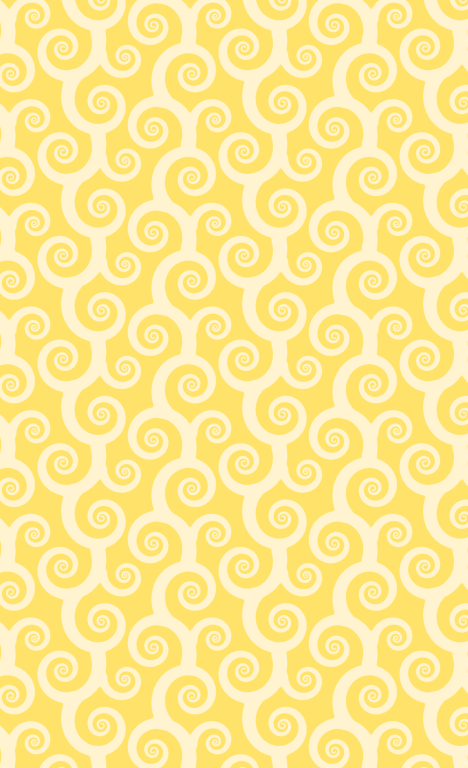
Reproduce this pattern procedurally as a WebGL 2 fragment shader.

```glsl
#version 300 es
precision highp float;
// Cream scrolling vines on yellow: upright stems of curling tendrils, every second stem upside down.
// Each curl is a tapering logarithmic spiral, wrapped onto a grid of tiles; curls of one stem
// are joined with a smooth union. Lengths are in tile heights.

uniform vec2 u_resolution;
out vec4 fragColor;

const float TAU = 6.2831853;
const float ROWS = 7.408;              // tiles over the canvas height
const vec2 TILE = vec2(1.746, 1.0);
const float TIGHTNESS = 0.1693;        // shrink rate of a curl per radian
const float FILLET = 0.03;
const vec3 YELLOW = vec3(1.0, 0.888, 0.415);
const vec3 CREAM = vec3(1.0, 0.958, 0.812);

// Offset from the nearest repeat of a centre
vec2 wrapTile(vec2 p, vec2 centre) {
  vec2 q = (p - centre) / TILE;
  return (q - floor(q + 0.5)) * TILE;
}

float smoothUnion(float a, float b, float k) {
  float h = max(k - abs(a - b), 0.0) / k;
  return min(a, b) - 0.25 * h * h * k;
}

float halfWidth(float radius) {
  return 0.19 * radius + 0.003;
}

// Signed distance to a curl that runs inward from the left, through the bottom;
// size is its radius at the left, start the angle where its rounded tail begins
float curl(vec2 p, float size, float start) {
  float r = max(length(p), 1e-4);
  float t = start + mod(atan(-p.y, -p.x) - start, TAU);
  float turn = floor((log(size / r) / TIGHTNESS - t) / TAU + 0.5);
  float radius = size * exp(-TIGHTNESS * (t + TAU * clamp(turn, 0.0, 2.0)));
  float band = abs(r - radius) - halfWidth(radius);

  float tailRadius = size * exp(-TIGHTNESS * start);
  vec2 tail = -tailRadius * vec2(cos(start), sin(start));
  return min(band, length(p - tail) - halfWidth(tailRadius));
}

// One stem: a large curl, an opposed medium curl and a small side shoot
float stem(vec2 p) {
  vec2 medium = wrapTile(p, vec2(-0.373, -0.469));
  float d = curl(wrapTile(p, vec2(0.0)), 0.3215, -0.73);
  d = smoothUnion(d, curl(medium * vec2(-1.0, 1.0), 0.343, -0.40), FILLET);
  return smoothUnion(d, curl(wrapTile(p, vec2(0.225, -0.556)), 0.2135, -0.10), FILLET);
}

void main() {
  float pixel = ROWS / u_resolution.y;
  vec2 p = gl_FragCoord.xy * pixel;

  // Two stems per tile, the second mirrored top to bottom
  float upright = stem(p - vec2(2.727, 4.412));
  float flipped = stem((p - vec2(1.852, 4.695)) * vec2(1.0, -1.0));
  float d = min(upright, flipped);

  float cover = 1.0 - smoothstep(-0.75 * pixel, 0.75 * pixel, d);
  fragColor = vec4(mix(YELLOW, CREAM, cover), 1.0);
}
```
